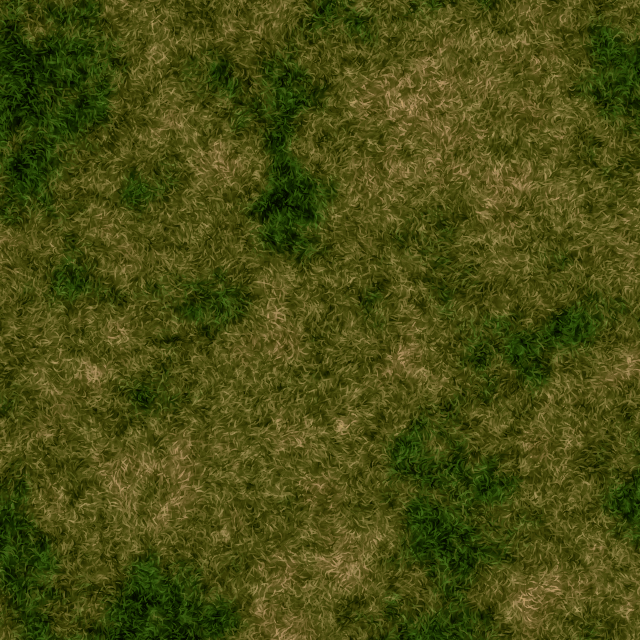
This texture is drawn by a three.js fragment shader. Its source:

```glsl
// Patchy meadow turf: short tangled blades over lush green and dry straw areas.
varying vec2 vUv;

const vec3 SHADOW = vec3(0.12, 0.15, 0.00);
const vec3 MOSS   = vec3(0.22, 0.23, 0.02);
const vec3 OLIVE  = vec3(0.29, 0.30, 0.06);
const vec3 KHAKI  = vec3(0.38, 0.36, 0.13);
const vec3 STRAW  = vec3(0.47, 0.44, 0.20);
const vec3 PALE   = vec3(0.59, 0.53, 0.31);
const vec3 LUSH_TINT = vec3(0.62, 1.02, 0.55);
const vec3 DRY_TINT  = vec3(1.05, 0.97, 1.06);

const int   BLADE_LAYERS   = 7;
const float BLADE_CELLS    = 68.0;  // blades across the canvas in one layer
const float BLADE_REACH    = 0.85;  // half length, in cells
const float BLADE_WIDTH    = 0.15;  // half width, in cells
const float BLADE_OPACITY  = 0.78;
const float BLADE_CONTRAST = 4.5;   // spread of blade tones, in palette steps
const float PATCH_SCALE    = 5.0;
const float PATCH_CONTRAST = 6.0;
const float CLUMP_SCALE    = 62.0;
const float CLUMP_CONTRAST = 1.9;
const float GRAIN_SCALE    = 210.0;
const float GRAIN_CONTRAST = 1.3;
const float MEAN_TONE      = 2.45;  // 0 is SHADOW, 5 is PALE
const float TAU = 6.28319;

vec3 hash3(vec2 p) {
  vec3 q = fract(p.xyx * vec3(0.1031, 0.1030, 0.0973));
  q += dot(q, q.yxz + 33.33);
  return fract((q.xxy + q.yzz) * q.zyx);
}

float valueNoise(vec2 p) {
  vec2 cell = floor(p);
  vec2 f = fract(p);
  f = f * f * (3.0 - 2.0 * f);
  float low  = mix(hash3(cell).x, hash3(cell + vec2(1.0, 0.0)).x, f.x);
  float high = mix(hash3(cell + vec2(0.0, 1.0)).x, hash3(cell + 1.0).x, f.x);
  return mix(low, high, f.y);
}

mat2 rotation(float angle) {
  float c = cos(angle);
  float s = sin(angle);
  return mat2(c, s, -s, c);
}

// Layered noise from broad patches down to tufts
float patchNoise(vec2 p) {
  float sum = 0.0;
  float total = 0.0;
  float weight = 1.0;
  for (int i = 0; i < 4; i++) {
    sum += weight * valueNoise(p);
    total += weight;
    weight *= 0.65;
    p = rotation(0.6) * p * 2.03 + 17.3;
  }
  return sum / total;
}

// Coverage of one curved, tapered blade centred on the origin
float bladeMask(vec2 p, float angle, float bend) {
  p = rotation(-angle) * p;
  p.y += bend * (p.x * p.x - 0.2);
  float taper = 1.0 - smoothstep(0.25, 1.0, abs(p.x) / BLADE_REACH);
  return taper * (1.0 - smoothstep(0.35, 1.0, abs(p.y) / BLADE_WIDTH));
}

// Lays one scattered layer of blades over the tone (x) and hue shift (y)
vec2 layBlades(vec2 turf, vec2 p, float ground, float lean, float seed) {
  float turn = seed * 1.1;
  p = rotation(turn) * p * (BLADE_CELLS + 4.0 * seed) + 200.0 + 37.0 * seed;
  vec2 home = floor(p);
  for (int y = -1; y <= 1; y++) {
    for (int x = -1; x <= 1; x++) {
      vec2 cell = home + vec2(float(x), float(y));
      vec3 place = hash3(cell + 11.7 * seed);
      vec3 look = hash3(cell + 91.3 + 5.1 * seed);
      float angle = lean + turn + (place.z - 0.5) * 2.4;
      float mask = bladeMask(p - cell - place.xy, angle, (look.z - 0.5) * 0.9);
      float tone = ground + (look.x - 0.5) * BLADE_CONTRAST;
      turf = mix(turf, vec2(tone, look.y - 0.5), mask * BLADE_OPACITY);
    }
  }
  return turf;
}

vec3 turfColor(float tone) {
  vec3 color = SHADOW * clamp(1.0 + 0.6 * tone, 0.25, 1.0);
  color = mix(color, MOSS,  clamp(tone, 0.0, 1.0));
  color = mix(color, OLIVE, clamp(tone - 1.0, 0.0, 1.0));
  color = mix(color, KHAKI, clamp(tone - 2.0, 0.0, 1.0));
  color = mix(color, STRAW, clamp(tone - 3.0, 0.0, 1.0));
  color = mix(color, PALE,  clamp(tone - 4.0, 0.0, 1.0));
  return color * (1.0 + 0.15 * clamp(tone - 5.0, 0.0, 2.0));
}

void main() {
  // Broad wet and dry areas
  float dryness = patchNoise(vUv * PATCH_SCALE + 3.7);
  float ground = MEAN_TONE + (dryness - 0.5) * PATCH_CONTRAST;
  float lean = TAU * valueNoise(vUv * 14.0 + 51.0);

  // Shaded soil, then blades
  vec2 turf = vec2(ground - 1.2, 0.0);
  for (int i = 0; i < BLADE_LAYERS; i++) {
    turf = layBlades(turf, vUv, ground, lean, float(i));
  }

  // Tuft shading and fine grain
  turf.x += (valueNoise(vUv * CLUMP_SCALE + 29.0) - 0.5) * CLUMP_CONTRAST;
  turf.x += (valueNoise(vUv * GRAIN_SCALE + 83.0) - 0.5) * GRAIN_CONTRAST;

  // Hue follows dryness, varied from blade to blade
  float hue = dryness + 0.16 * turf.y;
  vec3 color = turfColor(turf.x);
  color = mix(color, color * LUSH_TINT, 1.0 - smoothstep(0.26, 0.47, hue));
  color = mix(color, color * DRY_TINT, smoothstep(0.52, 0.70, hue));
  gl_FragColor = vec4(color, 1.0);
}
```
